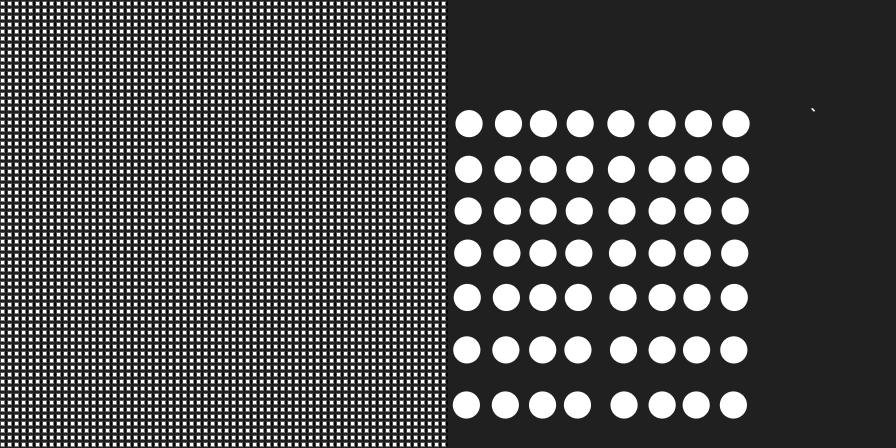
Give the GLSL for this pattern, as a Shadertoy shader.

```glsl
// A charcoal canvas: the left half is a fine mesh of small white blocks,
// the right half a loose 8 x 7 grid of discs plus one tiny speck.
// The mesh repeats with fract; the discs are placed by row and column loops.
#define MESH_COUNT 64.0
#define BLOCK_CENTER vec2(0.375, 0.4875)
#define BLOCK_HALF vec2(0.255, 0.2625)
#define GAP_START 0.375
#define PANEL_EDGE 1.0
#define DISC_RADIUS 0.0303
#define CHARCOAL vec3(0.125)
#define GAP_COLOR vec3(0.01)
#define WHITE vec3(1.0)

const int COLUMNS = 8;
const int ROWS = 7;

// Grid lines in canvas heights; each column leans by its drift down the grid
const float columnX[COLUMNS] = float[COLUMNS](
    1.047, 1.135, 1.213, 1.295, 1.386, 1.478, 1.559, 1.643);
const float columnDrift[COLUMNS] = float[COLUMNS](
    -0.006, -0.007, -0.002, -0.006, 0.007, 0.0, -0.005, -0.006);
const float rowY[ROWS] = float[ROWS](
    0.724, 0.622, 0.529, 0.435, 0.336, 0.219, 0.096);

// Coverage of a shape from its signed distance, one pixel wide
float coverage(float dist, float pixel) {
    return clamp(0.5 - dist / pixel, 0.0, 1.0);
}

float segmentDistance(vec2 p, vec2 a, vec2 b) {
    vec2 ab = b - a;
    float t = clamp(dot(p - a, ab) / dot(ab, ab), 0.0, 1.0);
    return length(p - a - ab * t);
}

// White blocks with darker vertical gaps between neighbours
vec3 meshColor(vec2 uv, float pixel) {
    vec2 p = abs(fract(uv * MESH_COUNT) - BLOCK_CENTER);
    float cellPixel = pixel * MESH_COUNT;
    float across = coverage(p.x - BLOCK_HALF.x, cellPixel);
    float along = coverage(p.y - BLOCK_HALF.y, cellPixel);
    float gap = coverage(GAP_START - p.x, cellPixel) * along;
    vec3 color = mix(CHARCOAL, GAP_COLOR, gap);
    return mix(color, WHITE, min(across, along));
}

// Distance to the nearest disc of the uneven grid
float discDistance(vec2 uv) {
    float nearest = 10.0;
    for (int row = 0; row < ROWS; row++) {
        float descent = float(row) / float(ROWS - 1);
        for (int col = 0; col < COLUMNS; col++) {
            vec2 center = vec2(columnX[col] + columnDrift[col] * descent, rowY[row]);
            nearest = min(nearest, length(uv - center) - DISC_RADIUS);
        }
    }
    return nearest;
}

void mainImage(out vec4 fragColor, in vec2 fragCoord) {
    float pixel = 1.0 / iResolution.y;
    vec2 uv = fragCoord * vec2(2.0, 1.0) / iResolution.xy;

    // Discs and the lone speck
    float speck = segmentDistance(uv, vec2(1.813, 0.757), vec2(1.817, 0.753)) - 0.0018;
    float marks = min(discDistance(uv), speck);
    vec3 color = mix(CHARCOAL, WHITE, coverage(marks, pixel));

    // Mesh panel on the left
    color = mix(color, meshColor(uv, pixel), coverage(uv.x - PANEL_EDGE, pixel));
    fragColor = vec4(color, 1.0);
}
```
